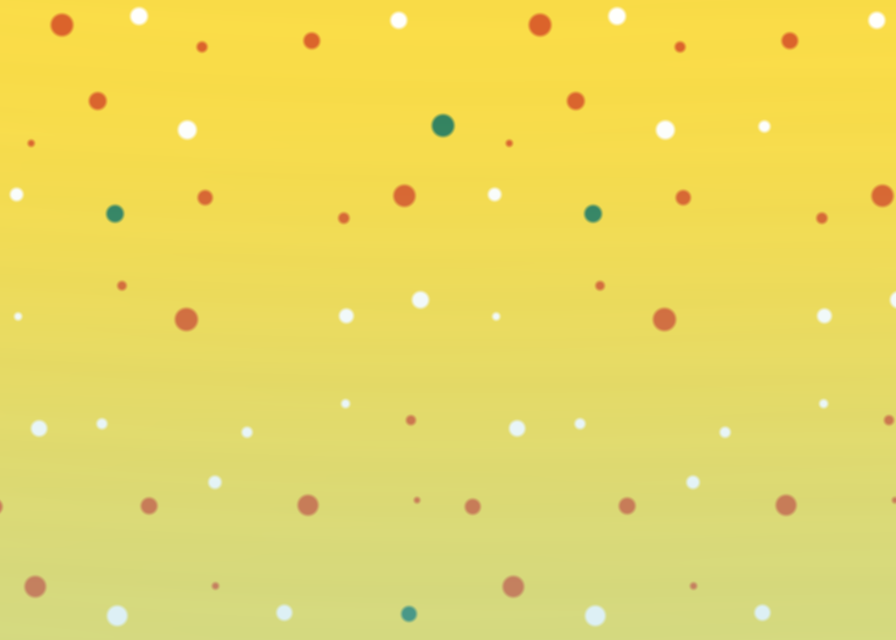
Write a Shadertoy shader that draws this background.

```glsl
// Soft confetti dots in white, orange and green over a warm yellow to sage gradient.
// A jittered cell grid, repeating every five columns, places one dot per cell;
// all dot colours cool and fade along with the gradient towards the bottom.

vec3 hash3(vec2 p)
{
    vec3 q = fract(vec3(p.xyx) * vec3(0.1031, 0.1030, 0.0973));
    q += dot(q, q.yxz + 33.33);
    return fract((q.xxy + q.yzz) * q.zyx);
}

// Coverage of a blurred disc
float softDisc(vec2 p, float radius)
{
    return 1.0 - smoothstep(radius - 0.0038, radius + 0.0038, length(p));
}

// Dot colour chosen by share, cooled by depth (0 top, 1 bottom)
vec3 dotColor(float pick, float depth)
{
    vec3 white  = mix(vec3(1.00, 1.00, 0.99), vec3(0.86, 0.94, 0.96), depth);
    vec3 orange = mix(vec3(0.86, 0.39, 0.17), vec3(0.76, 0.51, 0.39), depth);
    vec3 green  = mix(vec3(0.20, 0.51, 0.37), vec3(0.29, 0.60, 0.54), depth);
    return pick < 0.40 ? white : (pick < 0.76 ? orange : green);
}

void mainImage(out vec4 fragColor, in vec2 fragCoord)
{
    vec2 uv = fragCoord / iResolution.y;
    float depth = smoothstep(0.03, 1.1, 1.0 - uv.y);

    // Background gradient with barely visible slanted streaks
    vec3 color = mix(vec3(0.978, 0.862, 0.28), vec3(0.828, 0.85, 0.505), depth);
    float slant = uv.y + 0.03 * uv.x;
    color += 0.002 * (sin(slant * 41.0) + sin(slant * 97.0 + 2.0 * sin(uv.x * 3.0)));

    // One dot per cell, kept inside its cell so no neighbour search is needed
    vec2 grid = uv / 0.1494 + vec2(0.2, 0.15);
    vec2 cell = floor(grid);
    vec2 tileCell = vec2(mod(cell.x, 5.0), cell.y) + 17.0;
    vec3 place = hash3(tileCell);
    vec3 kind = hash3(tileCell + 61.0);
    vec2 center = 0.5 + 0.72 * (place.xy - 0.5);
    vec2 offset = (grid - cell - center) * 0.1494;

    // Mostly small dots, a few large ones; green ones are never tiny
    float smallest = kind.x < 0.76 ? 0.0045 : 0.009;
    float radius = mix(smallest, 0.0185, pow(place.z, 1.6));
    float present = step(hash3(cell + 137.0).x, 0.92);

    color = mix(color, dotColor(kind.x, depth), present * softDisc(offset, radius));
    fragColor = vec4(color, 1.0);
}
```
